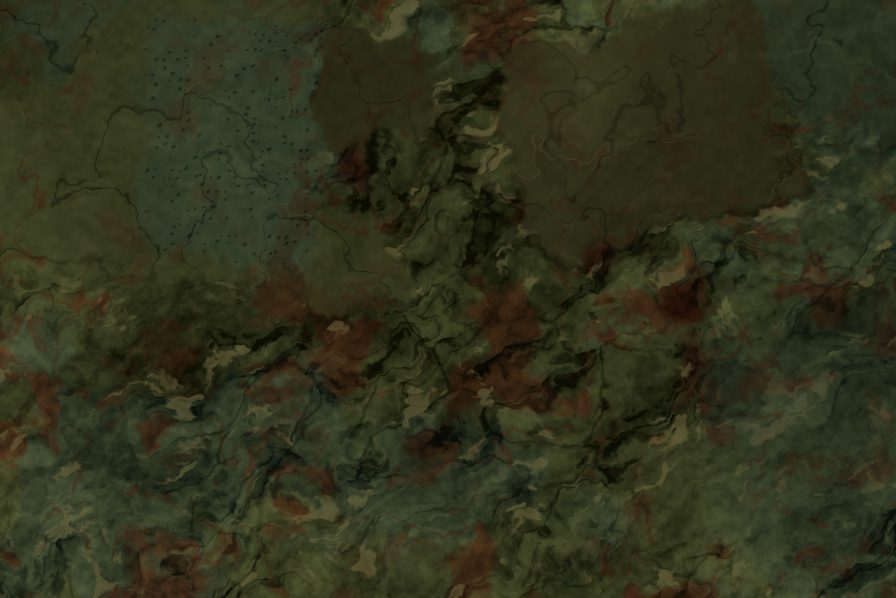
Reproduce this texture procedurally as a Shadertoy shader.

```glsl
const vec3 DARK = vec3(0.07, 0.08, 0.02);
const vec3 PALE = vec3(0.33, 0.35, 0.20);
const vec3 COOL_SHIFT = vec3(-0.016, 0.012, 0.042);
const vec3 BROWN = vec3(0.19, 0.185, 0.10);
const vec3 RUST = vec3(0.24, 0.10, 0.045);
const vec3 TAN = vec3(0.43, 0.40, 0.25);

float hash(vec2 p) {
    return fract(sin(dot(p, vec2(127.1, 311.7))) * 43758.5453);
}

vec2 hash2(vec2 p) {
    return vec2(hash(p), hash(p + 17.3));
}

vec2 rotate(vec2 p, float angle) {
    float c = cos(angle), s = sin(angle);
    return vec2(c * p.x + s * p.y, c * p.y - s * p.x);
}

float noise(vec2 p) {
    vec2 i = floor(p), f = fract(p);
    f = f * f * (3.0 - 2.0 * f);
    return mix(mix(hash(i), hash(i + vec2(1, 0)), f.x),
               mix(hash(i + vec2(0, 1)), hash(i + vec2(1, 1)), f.x), f.y);
}

float fbm(vec2 p, int octaves) {
    float sum = 0.0, weight = 0.5, total = 0.0;
    for (int i = 0; i < octaves; i++) {
        sum += weight * noise(p);
        total += weight;
        weight *= 0.56;
        p = rotate(p, 0.6) * 2.03 + 9.1;
    }
    return sum / total;
}

// Angular fragments: x = distance to the seam, y = random tone
vec2 shards(vec2 p) {
    vec2 cell = floor(p);
    float nearest = 9.0, second = 9.0, id = 0.0;
    for (int y = -1; y <= 1; y++)
    for (int x = -1; x <= 1; x++) {
        vec2 c = cell + vec2(x, y);
        float d = length(c + hash2(c) - p);
        if (d < nearest) { second = nearest; nearest = d; id = hash(c + 5.7); }
        else second = min(second, d);
    }
    return vec2(second - nearest, id);
}

// Signed distance to a tilted, slightly rounded block
float block(vec2 p, vec2 centre, vec2 size, float angle) {
    vec2 d = abs(rotate(p - centre, angle)) - size + 0.04;
    return length(max(d, 0.0)) + min(max(d.x, d.y), 0.0) - 0.04;
}

float inside(float d, float blur) {
    return 1.0 - smoothstep(-blur, blur, d);
}

// Thin wandering line along the middle level of a noise field
float vein(vec2 p, float width) {
    return 1.0 - smoothstep(0.0, width, abs(fbm(p, 4) - 0.5));
}

// Small dark pits, one at most in each cell
float pits(vec2 p, float density) {
    vec2 cell = floor(p);
    vec2 d = fract(p) - 0.25 - 0.5 * hash2(cell);
    float radius = 0.1 + 0.15 * hash(cell + 3.1);
    return inside(length(rotate(d, 0.5) * vec2(0.8, 1.2)) - radius, 0.1) * step(hash(cell + 8.8), density);
}

float blot(vec2 p, vec2 centre, float radius) {
    return inside(length(p - centre) - radius, 0.018);
}

void mainImage(out vec4 fragColor, in vec2 fragCoord) {
    vec2 p = fragCoord / iResolution.y;
    vec2 wobble = vec2(fbm(p * 9.0, 5), fbm(p * 9.0 + 31.0, 5)) - 0.5;
    vec2 w = p + 0.11 * wobble;
    vec2 grainDir = rotate(w, 0.55) * vec2(0.55, 1.0);

    // Calm slabs among the broken ground
    float leftSlab = inside(block(w, vec2(0.22, 0.80), vec2(0.32, 0.26), 0.0), 0.06);
    float coolSlab = inside(block(w, vec2(0.39, 0.77), vec2(0.15, 0.20), -0.06), 0.02);
    float smallSlab = inside(block(w, vec2(0.64, 0.85), vec2(0.105, 0.085), -0.05), 0.006);
    float bigEdge = block(w, vec2(1.09, 0.79), vec2(0.235, 0.18), 0.25);
    float bigSlab = inside(bigEdge, 0.008);
    float mossSlab = inside(block(w, vec2(0.58, 0.57), vec2(0.08, 0.075), 0.4), 0.008);
    float cornerSlab = inside(block(w, vec2(1.42, 0.94), vec2(0.20, 0.12), -0.45), 0.01);
    float rightSlab = inside(block(w, vec2(1.43, 0.30), vec2(0.24, 0.19), 0.3), 0.06);
    float brownSlab = max(smallSlab, bigSlab);
    float calm = max(max(leftSlab, brownSlab), max(mossSlab, max(cornerSlab, 0.5 * rightSlab)));
    float broken = 1.0 - 0.85 * calm;

    // Fragments, clouds and grain
    vec2 large = shards(grainDir * 11.0);
    vec2 small = shards(grainDir * 27.0 + 4.0);
    float cloud = fbm(w * 3.2 + 2.0, 5) - 0.5;
    float grain = fbm(p * 75.0, 4) - 0.5;
    float streak = fbm(grainDir * vec2(16.0, 34.0), 5) - 0.5;
    float tone = 0.51 + 0.65 * cloud + 0.5 * grain * (0.4 + 0.6 * broken);
    tone += broken * (0.26 * (large.y - 0.5) + 0.16 * (small.y - 0.5) + 0.75 * streak);
    tone += 0.06 * leftSlab + 0.09 * mossSlab - 0.10 * rightSlab - 0.04 * cornerSlab;

    // Cracks and dark crumbs
    float patches = smoothstep(0.42, 0.62, fbm(grainDir * 7.0 + 12.0, 4));
    float seams = (1.0 - smoothstep(0.0, 0.09, large.x)) * patches;
    float cracks = vein(grainDir * 8.0 + 3.0, 0.022) * (0.3 + 0.7 * patches);
    float crumbs = smoothstep(0.57, 0.70, fbm(grainDir * 40.0 + 6.0, 4)) * (0.4 + 0.6 * patches);
    tone -= broken * (0.28 * seams + 0.30 * cracks + 0.38 * crumbs);
    tone -= 0.25 * vein(w * 4.0 + 7.0, 0.010) * calm;
    tone -= 0.32 * pits(p * 75.0 + wobble * 2.0, 0.32) * max(coolSlab, 0.2 * leftSlab);
    tone -= 0.25 * (1.0 - smoothstep(0.0, 0.012, abs(bigEdge))) * smoothstep(0.85, 0.6, p.y);

    // Colour: green ramp, cool and brown zones
    vec3 color = mix(DARK, PALE, clamp(tone, -0.1, 1.15));
    float cool = smoothstep(0.46, 0.62, fbm(w * 4.0 + 20.0, 4) + 0.15 * (large.y - 0.5));
    cool = max(cool * 0.8, max(coolSlab, max(rightSlab, cornerSlab) * 0.8)) * (1.0 - brownSlab);
    color += COOL_SHIFT * cool;
    color = mix(color, BROWN * (0.55 + 0.85 * tone), 0.8 * brownSlab);

    // Rust stains, deep red pockets and tan flecks
    float rust = smoothstep(0.54, 0.70, fbm(w * 14.0 + 40.0, 5)) * (0.3 + 0.7 * broken);
    rust = max(rust, 0.7 * vein(w * 5.0 + 50.0, 0.012));
    color = mix(color, RUST * (0.5 + tone), 0.6 * rust);
    float pocket = max(blot(w, vec2(0.60, 0.73), 0.035), blot(w, vec2(1.02, 0.59), 0.025));
    pocket = max(pocket, max(blot(w, vec2(1.13, 0.49), 0.033), blot(w, vec2(1.14, 0.40), 0.02)));
    color = mix(color, RUST * (0.25 + 0.9 * tone), 0.85 * pocket);
    float fleck = smoothstep(0.64, 0.74, fbm(grainDir * 30.0 + 70.0, 4)) * broken;
    fleck = max(fleck, 0.4 * vein(grainDir * 5.0 + 80.0, 0.006) * patches);
    color = mix(color, TAN, 0.55 * fleck);

    fragColor = vec4(clamp(color, 0.0, 1.0), 1.0);
}
```
